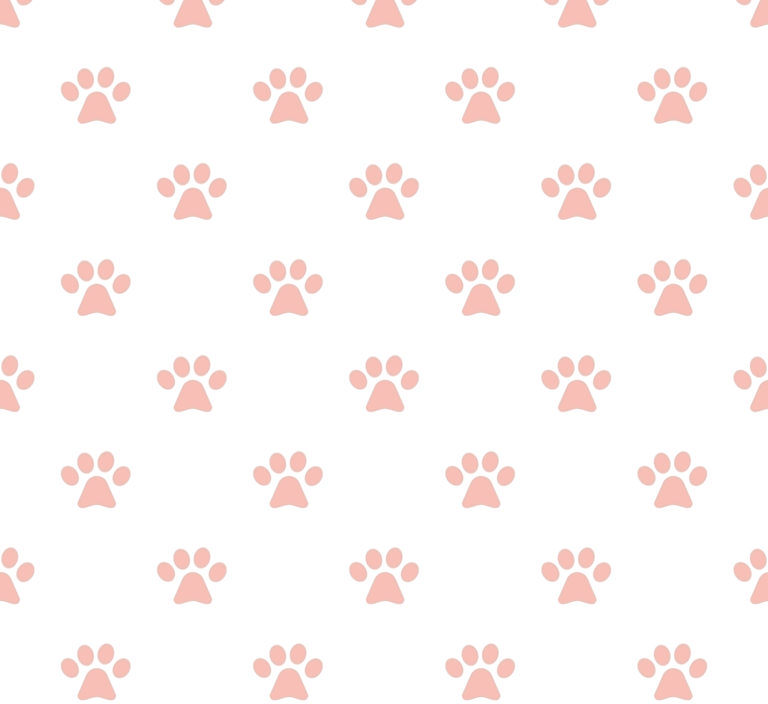
Give the GLSL for this pattern, as a WebGL 1 fragment shader.

```glsl
precision highp float;
// Pink paw prints on white, in a half-drop lattice of identical motifs.
// Each paw joins four tilted ellipses (toes) with a pad made from a tapered
// capsule mirrored about its axis; a faint greyer rim softens every outline.

uniform vec2 u_resolution;

#define COLUMNS 3.996                  // lattice periods across the canvas
#define PAW_SIZE 0.182                 // half width of a paw, in periods
#define EDGE_SOFTNESS 0.025            // outline blur, in paw units
#define RIM_WIDTH 0.055                // greyer border, in paw units
#define INNER_TOE vec2(0.290, 0.514)
#define OUTER_TOE vec2(0.738, 0.129)
#define TOE_RADII vec2(0.235, 0.302)
#define DOME vec3(0.0, -0.20, 0.33)    // centre and radius, top of pad
#define LOBE vec3(0.42, -0.66, 0.13)   // centre and radius, foot of pad
#define PAPER vec3(1.0, 1.0, 1.0)
#define PINK vec3(0.97, 0.75, 0.71)
#define RIM vec3(0.92, 0.76, 0.73)

// Approximate distance to an ellipse leaning clockwise by tilt.
float ellipseDistance(vec2 p, vec2 radii, float tilt) {
  float c = cos(tilt), s = sin(tilt);
  vec2 local = vec2(c * p.x - s * p.y, s * p.x + c * p.y);
  return (length(local / radii) - 1.0) * radii.x;
}

// Distance to the hull of two circles, each given as centre and radius.
float taperedCapsule(vec2 p, vec3 a, vec3 b) {
  vec2 span = b.xy - a.xy;
  float len = length(span);
  vec2 axis = span / len;
  p -= a.xy;
  vec2 q = vec2(abs(p.x * axis.y - p.y * axis.x), dot(p, axis));
  float slope = (a.z - b.z) / len;
  float run = sqrt(1.0 - slope * slope);
  float along = dot(q, vec2(-slope, run));
  if (along < 0.0) return length(q) - a.z;
  if (along > run * len) return length(q - vec2(0.0, len)) - b.z;
  return dot(q, vec2(run, slope)) - a.z;
}

// Domed pad with flared sides and a shallow notch at the bottom.
float padDistance(vec2 p) {
  p.x = abs(p.x);
  float flank = taperedCapsule(p, DOME, LOBE);
  vec2 axis = normalize(LOBE.xy - DOME.xy);
  float side = dot(p - DOME.xy, vec2(-axis.y, axis.x));
  float bottom = mix(-0.70, LOBE.y - LOBE.z, smoothstep(0.0, LOBE.x, p.x));
  float core = max(max(side, p.x - LOBE.x), bottom - p.y);
  return min(flank, core);
}

float pawDistance(vec2 p) {
  float d = padDistance(p - vec2(0.02, 0.0));
  for (int i = 0; i < 4; i++) {
    float slot = float(i) - 1.5;
    float side = sign(slot);
    float outer = step(1.0, abs(slot));
    vec2 centre = mix(INNER_TOE, OUTER_TOE, outer) * vec2(side, 1.0);
    // The right inner toe sits slightly higher than the left.
    centre += vec2(-0.010, side * mix(0.019, -0.004, outer));
    float tilt = side * mix(0.24, 0.60, outer);
    d = min(d, ellipseDistance(p - centre, TOE_RADII, tilt));
  }
  return d;
}

// Offset to the nearest point of the half-drop lattice.
vec2 halfDropCell(vec2 p) {
  vec2 straight = fract(p + 0.5) - 0.5;
  vec2 shifted = fract(p) - 0.5;
  return dot(straight, straight) < dot(shifted, shifted) ? straight : shifted;
}

void main() {
  // Lattice coordinates, anchored to the upper left corner.
  vec2 p = (gl_FragCoord.xy - vec2(0.0, u_resolution.y)) / u_resolution.x;
  float d = pawDistance(halfDropCell(p * COLUMNS) / PAW_SIZE);

  // Soft outline, never narrower than one pixel.
  float pixel = COLUMNS / (u_resolution.x * PAW_SIZE);
  float edge = max(EDGE_SOFTNESS, 0.6 * pixel);
  float cover = 1.0 - smoothstep(-edge, edge, d);
  float rim = smoothstep(-RIM_WIDTH - edge, -RIM_WIDTH + edge, d);

  gl_FragColor = vec4(mix(PAPER, mix(PINK, RIM, rim), cover), 1.0);
}
```
